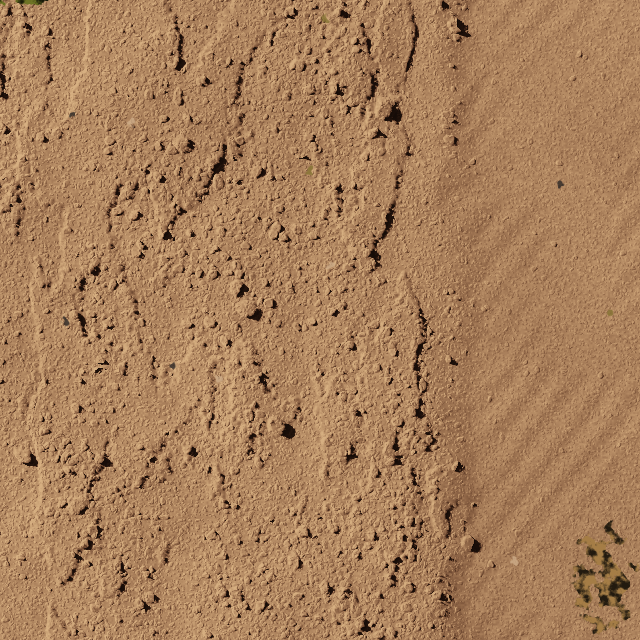
This texture is drawn by a WebGL 2 fragment shader. Its source:

```glsl
#version 300 es
precision highp float;
// Dry, sunlit soil: crumbly clods on the left, a smooth pressed track on the right.

uniform vec2 u_resolution;
out vec4 fragColor;

const vec2 TO_SUN = vec2(-0.9, 0.436);
const float SUN_SLOPE = 0.68;

vec3 hash3(vec2 p) {
  vec3 q = fract(p.xyx * vec3(0.1031, 0.1030, 0.0973));
  q += dot(q, q.yxz + 33.33);
  return fract((q.xxy + q.yzz) * q.zyx);
}

float noise(vec2 p) {
  vec2 i = floor(p), f = fract(p);
  f = f * f * (3.0 - 2.0 * f);
  float low = mix(hash3(i).x, hash3(i + vec2(1, 0)).x, f.x);
  float high = mix(hash3(i + vec2(0, 1)).x, hash3(i + vec2(1, 1)).x, f.x);
  return mix(low, high, f.y);
}

float fbm(vec2 p) {
  float sum = 0.0, weight = 0.5;
  for (int i = 0; i < 4; i++) {
    sum += weight * noise(p);
    p = mat2(1.6, 1.2, -1.2, 1.6) * p + 7.3;
    weight *= 0.5;
  }
  return sum / 0.9375;
}

// Height of scattered, tilted, angular lumps; density is the chance of one per cell.
float clods(vec2 p, float cells, float density, float seed) {
  vec2 g = p * cells, id = floor(g);
  float top = 0.0;
  for (int j = -1; j <= 1; j++) {
    for (int i = -1; i <= 1; i++) {
      vec2 cell = id + vec2(i, j);
      vec3 rnd = hash3(cell + seed);
      if (rnd.z > density) continue;
      vec2 d = g - cell - 0.06 - 0.88 * rnd.xy;
      float size = fract(rnd.z * 37.0 + rnd.x * 5.0);
      float radius = mix(0.3, 0.68, size * size);
      vec2 axis = normalize(rnd.xy - 0.5 + 0.001);
      vec2 q = abs(vec2(dot(d, axis), 1.25 * dot(d, vec2(-axis.y, axis.x)))) / radius;
      float rim = mix(length(q), max(max(q.x, q.y), 0.72 * (q.x + q.y)), 0.6);
      float dome = smoothstep(0.0, 0.8, 1.0 - rim * rim);
      float tilt = 1.0 + 0.9 * dot(d / radius, rnd.yx - 0.5);
      top = max(top, (0.45 + 0.35 * rnd.y) * radius * dome * tilt);
    }
  }
  return top / cells;
}

// 1 in the loose soil, 0 in the pressed track.
float looseness(vec2 p) {
  float edge = 0.725 + 0.09 * (fbm(p * vec2(6.0, 12.0)) - 0.5);
  return 1.0 - smoothstep(-0.03, 0.035, p.x - edge);
}

float soilHeight(vec2 p) {
  float loose = looseness(p);
  float streak = noise(p * vec2(11.0, 2.6) + 4.0);
  float lumps = fbm(p * 8.0 + 11.0);
  float clump = loose * smoothstep(0.36, 0.64, 0.45 * streak + 0.55 * lumps);
  vec2 wobble = vec2(noise(p * 130.0), noise(p * 130.0 + 40.0)) - 0.5;
  vec2 warped = p + 0.004 * wobble;

  // Broad relief with ragged ledges
  float h = loose * (0.012 * streak + 0.020 * lumps + 0.003);
  float ledge = fbm(p * vec2(10.0, 5.0) + 31.0) + 0.05 * wobble.x;
  h += loose * 0.008 * smoothstep(0.48, 0.55, ledge);

  // Slanting tread marks, worn away in places
  float phase = dot(p, vec2(0.76, -0.65)) * 138.0 + 4.0 * fbm(p * 9.0);
  float wear = smoothstep(0.25, 0.75, noise(p * 11.0 + 50.0));
  h += 0.0013 * sin(phase) * wear * (1.0 - 0.7 * loose);

  // Clods from large to fine
  float large = clods(warped, 34.0, 0.008 * loose + 0.07 * clump, 3.0);
  float medium = clods(warped, 66.0, 0.03 * loose + 0.34 * clump, 17.0);
  h += max(large, medium);
  h += 0.85 * clods(warped, 108.0, 0.04 + 0.18 * loose + 0.5 * clump, 41.0);
  h += mix(0.42, 0.8, loose) * clods(warped, 175.0, 0.92, 67.0);
  return h;
}

float sunShadow(vec2 p, float h) {
  float blocked = 0.0, reach = 0.0025;
  for (int i = 0; i < 6; i++) {
    blocked = max(blocked, soilHeight(p + TO_SUN * reach) - h - reach * SUN_SLOPE);
    reach *= 1.5;
  }
  return smoothstep(0.0004, 0.0037, blocked);
}

vec3 soilColour(float tone) {
  return tone * vec3(1.0, 0.50 + 0.38 * tone, 0.29 + 0.37 * tone);
}

// Sparse pale pebbles, charcoal bits and dry green flecks
vec3 addFlecks(vec3 colour, vec2 p, float cells) {
  vec2 g = p * cells, cell = floor(g);
  vec3 rnd = hash3(cell + 91.0);
  vec2 d = g - cell - 0.25 - 0.5 * rnd.xy;
  d += 0.12 * (vec2(noise(p * 150.0), noise(p * 150.0 + 9.0)) - 0.5);
  float cover = step(rnd.z, 0.09) * (1.0 - smoothstep(0.05, 0.09, length(d)));
  vec3 tint = rnd.z < 0.05 ? vec3(0.80, 0.67, 0.53)
            : rnd.z < 0.075 ? vec3(0.17, 0.15, 0.14) : vec3(0.52, 0.45, 0.20);
  return mix(colour, tint, 0.8 * cover);
}

// A ragged patch of plant matter around a centre
vec3 addPlant(vec3 colour, vec2 p, vec2 centre, vec2 size, vec3 tint) {
  float ragged = length((p - centre) / size) + 2.4 * (fbm(p * 45.0) - 0.5);
  float cover = 1.0 - smoothstep(0.45, 0.6, ragged);
  return mix(colour, tint * mix(0.25, 1.2, smoothstep(0.3, 0.65, fbm(p * 95.0))), cover);
}

void main() {
  vec2 p = gl_FragCoord.xy / min(u_resolution.x, u_resolution.y);
  float h = soilHeight(p);
  float eps = 0.0013;
  float slope = (h - soilHeight(p + TO_SUN * eps)) / eps;
  float facing = -slope / (1.0 + abs(slope));

  // Sides rising away from the sun catch light, lee sides fall off further
  float tone = 0.675 + 0.02 * looseness(p) - facing * (facing < 0.0 ? 0.19 : 0.32);
  tone += 0.10 * (noise(p * 330.0) - 0.5) + 0.09 * (fbm(p * 5.0 + 70.0) - 0.5);
  tone = min(tone, 0.84) * (1.0 - 0.82 * sunShadow(p, h));

  vec3 colour = addFlecks(soilColour(tone), p, 13.0);
  colour = addPlant(colour, p, vec2(0.945, 0.085), vec2(0.05, 0.09), vec3(0.54, 0.41, 0.23));
  colour = addPlant(colour, p, vec2(0.045, 1.005), vec2(0.06, 0.02), vec3(0.36, 0.38, 0.12));
  fragColor = vec4(colour, 1.0);
}
```
